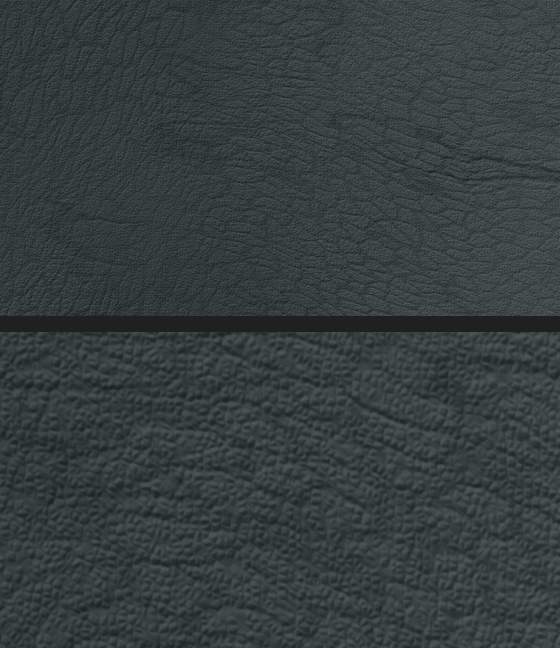
Top: the whole. Bottom: its middle third, enlarged.
Write a Shadertoy shader that draws this texture.

```glsl
const vec3 LEFT_TINT = vec3(0.192, 0.228, 0.222);
const vec3 RIGHT_TINT = vec3(0.248, 0.275, 0.283);
const vec2 LIGHT_DIR = vec2(-0.45, 0.89);
const float LIGHT_STEP = 0.0036;    // distance over which slope is measured
const float SHADE_RANGE = 0.098;    // strongest lightening or darkening
const float SHADE_GAIN = 2.5;
const float CREASE_SHADOW = 0.05;
const float STEEP_ANGLE = 1.05;     // direction of the wrinkles on the left
const vec2 STEEP_SCALE = vec2(9.0, 25.0);
const vec2 FLOW_SCALE = vec2(12.0, 27.0);
const vec2 FOLD_SCALE = vec2(2.3, 14.0);
const float WRINKLE_SCALE = 46.0;
const float GRAIN_SCALE = 112.0;
const float NETWORK_DEPTH = 0.38;
const float WRINKLE_DEPTH = 0.26;
const float GRAIN_DEPTH = 0.30;
const float FOLD_DEPTH = 0.60;
const float FOLD_BAND_Y = 0.78;
const int SAMPLES = 2;              // supersampling per axis

float hash(vec2 p) {
    return fract(sin(dot(p, vec2(127.1, 311.7))) * 43758.5);
}

vec2 hash2(vec2 p) {
    return vec2(hash(p), hash(p + vec2(17.3, 41.9)));
}

float noise(vec2 p) {
    vec2 i = floor(p);
    vec2 f = fract(p);
    f = f * f * (3.0 - 2.0 * f);
    return mix(mix(hash(i), hash(i + vec2(1.0, 0.0)), f.x),
               mix(hash(i + vec2(0.0, 1.0)), hash(i + vec2(1.0, 1.0)), f.x), f.y);
}

vec2 noise2(vec2 p) {
    return vec2(noise(p), noise(p + vec2(31.7, 12.4))) - 0.5;
}

// Gap between the two nearest cell centres: zero along cell borders
float cellGap(vec2 p) {
    vec2 cell = floor(p);
    vec2 f = fract(p);
    float nearest = 8.0;
    float second = 8.0;
    for (int y = -1; y <= 1; y++) {
        for (int x = -1; x <= 1; x++) {
            vec2 o = vec2(float(x), float(y));
            float d = length(o + hash2(cell + o) - f);
            second = min(second, max(nearest, d));
            nearest = min(nearest, d);
        }
    }
    return second - nearest;
}

// Long creases along the middle level of a stretched noise
float foldLine(vec2 p) {
    return smoothstep(0.0, 0.11, abs(noise(p) - 0.5));
}

// Leather relief; x is the height, y the depth of the creases
vec2 relief(vec2 p) {
    vec2 w = p + 0.07 * noise2(p * 3.1) + 0.022 * noise2(p * 11.0)
               + 0.006 * noise2(p * 38.0);
    vec2 flow = vec2(w.x, w.y + 0.12 * w.x + 0.15 * smoothstep(0.7, 1.7, w.x));
    vec2 along = vec2(cos(STEEP_ANGLE), sin(STEEP_ANGLE));
    vec2 steep = vec2(dot(w, along), dot(w, vec2(-along.y, along.x)));

    // Elongated wrinkle networks, steep at left and following the folds at right
    float side = smoothstep(0.45, 1.05, p.x + 0.7 * (noise(p * 2.7) - 0.5) - 0.25 * (p.y - 0.5));
    float steepNet = smoothstep(0.0, 0.34, cellGap(steep * STEEP_SCALE));
    float flowNet = smoothstep(0.0, 0.34, cellGap(flow * FLOW_SCALE));
    float strength = mix(0.45, 1.15, noise(p * 4.3 + 7.0)) * mix(0.85, 1.1, side);
    float network = mix(steepNet, flowNet, side) * strength;

    // Fine wrinkles and pebbled grain
    float patchy = mix(0.35, 1.25, noise(p * 6.0 + 21.0));
    float wrinkle = smoothstep(0.0, 0.5, cellGap(w * WRINKLE_SCALE)) * patchy;
    float grain = smoothstep(0.0, 0.75, cellGap(p * GRAIN_SCALE));

    // Long folds, deepest in one descending band
    float offset = (flow.y - FOLD_BAND_Y) / 0.10;
    float band = exp(-offset * offset) * smoothstep(0.55, 1.0, p.x);
    float foldMask = 0.55 * smoothstep(0.4, 0.75, noise(p * 3.4 + 3.0)) + 0.75 * band;
    float fold = min(foldLine(flow * FOLD_SCALE),
                     foldLine(flow * FOLD_SCALE * 1.7 + 9.0) * 0.5 + 0.5);
    float foldCut = (1.0 - fold) * foldMask;

    float height = NETWORK_DEPTH * network + WRINKLE_DEPTH * wrinkle
                 + GRAIN_DEPTH * grain - FOLD_DEPTH * foldCut;
    float crease = 0.5 * (strength - network) + 0.7 * foldCut;
    return vec2(height, crease);
}

vec3 leather(vec2 p) {
    vec2 reach = 0.5 * LIGHT_STEP * LIGHT_DIR;
    vec2 back = relief(p - reach);
    vec2 front = relief(p + reach);
    float slope = back.x - front.x;
    float crease = 0.5 * (back.y + front.y);

    // Broad tint, paler and cooler toward the right
    float cool = smoothstep(0.3, 1.85, p.x + 0.3 * (noise(p * 1.8) - 0.5));
    vec3 tint = mix(LEFT_TINT, RIGHT_TINT, cool) + 0.02 * (noise(p * 2.3 + 5.0) - 0.5);
    return tint + 0.008 + SHADE_RANGE * tanh(SHADE_GAIN * slope) - CREASE_SHADOW * crease;
}

void mainImage(out vec4 fragColor, in vec2 fragCoord) {
    vec3 color = vec3(0.0);
    for (int j = 0; j < SAMPLES; j++) {
        for (int i = 0; i < SAMPLES; i++) {
            vec2 shift = (vec2(float(i), float(j)) + 0.5) / float(SAMPLES) - 0.5;
            color += leather((fragCoord + shift) / iResolution.y);
        }
    }
    fragColor = vec4(color / float(SAMPLES * SAMPLES), 1.0);
}
```
